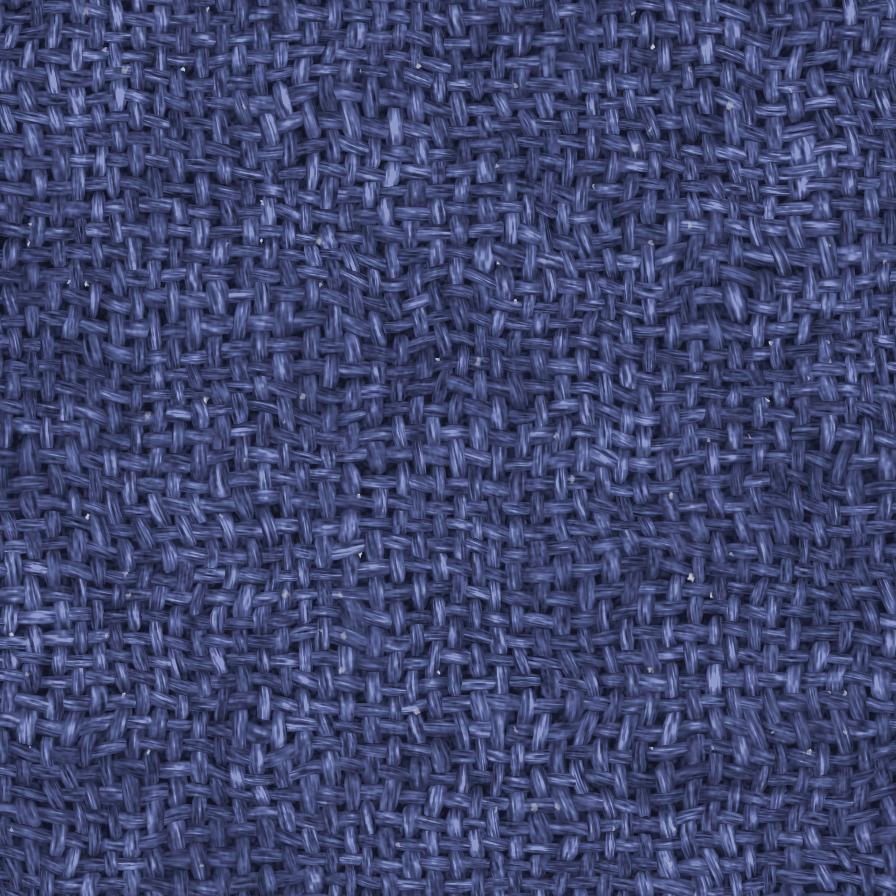
Reproduce this texture procedurally as a three.js fragment shader.

```glsl
// Coarse blue plain-weave cloth: warp and weft floats alternate on a checkerboard.
// Each float is a tapered, fibrous bump; the highest one covers its neighbours,
// with dark fuzzy gaps between them and sparse pale lint on top.
varying vec2 vUv;

const vec2 YARNS = vec2(42.0, 40.0);       // warp yarns across, weft yarns down
const vec2 WARP_HALF = vec2(0.46, 0.98);   // half width, half length in cells
const vec2 WEFT_HALF = vec2(0.39, 1.25);
const float WANDER = 0.95;                 // slow drift of the yarns
const float JITTER = 0.26;                 // offset of each float
const float SLANT = 0.20;                  // random lean of each float
const float TWIST = 0.32;                  // slope of fibres along the yarn
const float EXPOSURE = 0.97;
const float PATCHINESS = 0.30;             // broad light and dark areas
const float FUZZ = 0.22;                   // fine grain over everything
const float LINT_GRID = 46.0;
const float LINT_SHARE = 0.045;

const vec3 GAP = vec3(0.07, 0.08, 0.14);
const vec3 SHADOW = vec3(0.15, 0.17, 0.28);
const vec3 NAVY = vec3(0.22, 0.24, 0.39);
const vec3 BLUE = vec3(0.29, 0.33, 0.51);
const vec3 LIGHT = vec3(0.38, 0.43, 0.64);
const vec3 SHEEN = vec3(0.56, 0.60, 0.79);
const vec3 LINT = vec3(0.78, 0.79, 0.83);

float hash(vec2 p) {
  vec3 q = fract(p.xyx * 0.1031);
  q += dot(q, q.yzx + 33.33);
  return fract((q.x + q.y) * q.z);
}

vec2 hash2(vec2 p) {
  return vec2(hash(p + 7.3), hash(p + 61.7));
}

float noise(vec2 p) {
  vec2 i = floor(p);
  vec2 f = fract(p);
  f = f * f * (3.0 - 2.0 * f);
  return mix(mix(hash(i), hash(i + vec2(1.0, 0.0)), f.x),
             mix(hash(i + vec2(0.0, 1.0)), hash(i + 1.0), f.x), f.y);
}

// Six-step colour ramp from gap to sheen
vec3 ramp(float tone) {
  float t = clamp(tone, 0.0, 1.0) * 5.0;
  vec3 c = mix(GAP, SHADOW, clamp(t, 0.0, 1.0));
  c = mix(c, NAVY, clamp(t - 1.0, 0.0, 1.0));
  c = mix(c, BLUE, clamp(t - 2.0, 0.0, 1.0));
  c = mix(c, LIGHT, clamp(t - 3.0, 0.0, 1.0));
  return mix(c, SHEEN, clamp(t - 4.0, 0.0, 1.0));
}

// One float at offset d from its centre: x = tone, y = height, z = coverage
vec3 yarnFloat(vec2 d, vec2 id) {
  bool isWarp = mod(id.x + id.y, 2.0) < 0.5;
  vec2 halfSize = isWarp ? WARP_HALF : WEFT_HALF;
  vec2 a = isWarp ? d : d.yx;              // x across, y along the yarn
  vec2 vary = hash2(id + 113.0);
  a.x += (vary.x - 0.5) * SLANT * a.y;
  halfSize *= 0.82 + 0.30 * vec2(vary.y, hash(id + 29.0));

  float v = a.y / halfSize.y;
  float u = a.x / (halfSize.x * (1.0 - 0.25 * min(v * v, 1.0)));
  float r = u * u + v * v * v * v;
  float ragged = 0.30 * (noise(d * 5.0 + id * 13.0) - 0.5);
  float cover = 1.0 - smoothstep(0.74, 1.06, r + ragged);
  float height = 0.75 * (1.0 - v * v) + 0.4 * (1.0 - u * u) + 0.15 * vary.x;

  // Fibres: noise stretched along the yarn, in two widths
  float lane = u + TWIST * a.y;
  vec2 seed = id * vec2(17.0, 31.0);
  float fibre = 0.50 * noise(vec2(lane * 2.8, a.y * 1.3) + seed)
              + 0.50 * noise(vec2(lane * 6.0, a.y * 2.2) + seed + 9.0);

  float body = sqrt(max(1.0 - 0.95 * u * u, 0.0)) * (1.0 - 0.65 * min(v * v, 1.0));
  float gain = 0.84 + 0.28 * hash(id + 83.0) + (isWarp ? 0.05 : -0.05);
  return vec3(body * gain * (0.04 + 1.26 * fibre), height, cover);
}

void main() {
  vec2 p = vUv * YARNS;
  vec2 drift = vec2(noise(p * 0.33), noise(p * 0.33 + 47.0)) - 0.5;
  p += drift * WANDER + 40.0;
  vec2 cell = floor(p);

  // Fuzz deep in the gaps
  float tone = 0.42 * noise(p * 6.0) * noise(p * 3.0 + 5.0);
  float top = -0.5;

  // Stack nearby floats by height
  for (int j = -1; j <= 1; j++) {
    for (int i = -1; i <= 1; i++) {
      vec2 id = cell + vec2(float(i), float(j));
      vec2 centre = id + 0.5 + (hash2(id) - 0.5) * JITTER;
      vec3 s = yarnFloat(p - centre, id);
      float over = s.z * smoothstep(-0.06, 0.06, s.y - top);
      tone = mix(tone, s.x, over);
      top = mix(top, max(top, s.y), s.z);
    }
  }
  tone *= EXPOSURE * (1.0 + PATCHINESS * (noise(p * 0.22 + 71.0) - 0.5));
  tone += FUZZ * (noise(p * 6.5 + 19.0) - 0.5);
  vec3 colour = ramp(tone);

  // Sparse lint specks, mostly caught in the hollows
  vec2 g = vUv * LINT_GRID;
  vec2 speckId = floor(g);
  vec2 e = fract(g) - 0.35 - 0.3 * hash2(speckId + 211.0);
  e += 0.16 * (vec2(noise(g * 7.0), noise(g * 7.0 + 33.0)) - 0.5);
  float size = 0.10 + 0.14 * pow(hash(speckId + 307.0), 3.0);
  float speck = (1.0 - smoothstep(size * 0.5, size * 1.3, length(e * vec2(1.2, 0.9))))
              * step(1.0 - LINT_SHARE, hash(speckId + 401.0));
  colour = mix(colour, LINT, speck * mix(0.95, 0.55, smoothstep(0.6, 1.1, top)));

  gl_FragColor = vec4(colour, 1.0);
}
```
